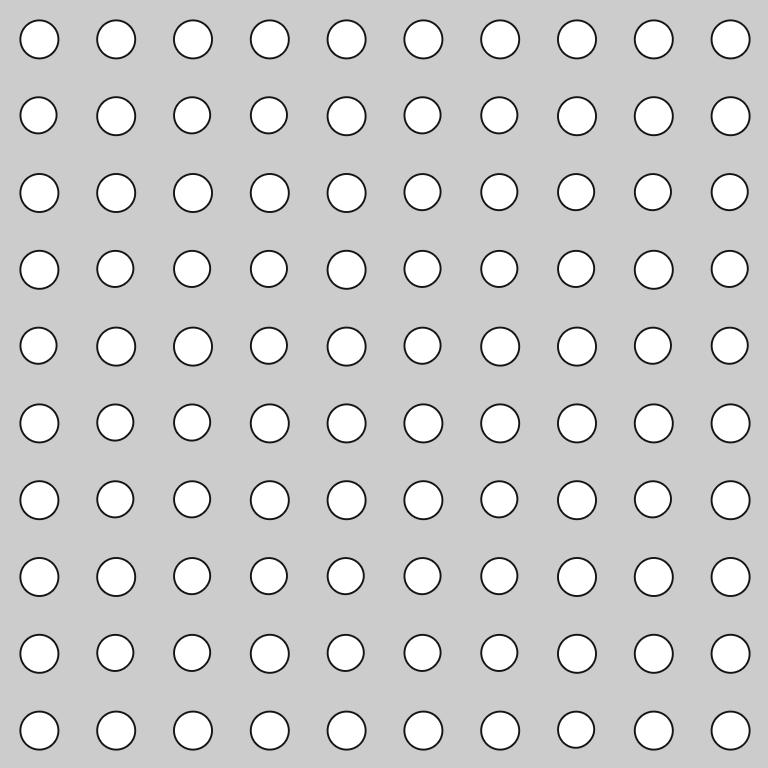
Reproduce this pattern procedurally as a WebGL 2 fragment shader.

```glsl
#version 300 es
precision highp float;
// Ten by ten grid of white discs with thin dark outlines on flat grey.
// Each cell draws one disc by a distance function; a hash picks a full disc
// or a slightly smaller one, nudged and flattened at its lower right.

uniform vec2 u_resolution;
out vec4 outColor;

const float REPEATS = 10.0;            // discs across and down
const float SMALL_RADIUS = 0.248;      // outer radii, in cells
const float LARGE_RADIUS = 0.260;
const float LINE_WIDTH = 0.025;        // outline, in cells
const float LARGE_SHARE = 0.54;        // fraction of full-size discs
const float FLATTENING = 0.007;        // lower right dent of small discs
const vec2 SMALL_CENTER = vec2(0.502, 0.498);
const vec2 LARGE_CENTER = vec2(0.513, 0.487);
const vec2 LOWER_RIGHT = vec2(0.7071, -0.7071);

const vec3 GROUND_COLOR = vec3(0.80);
const vec3 LINE_COLOR = vec3(0.08);
const vec3 DISC_COLOR = vec3(1.0);

float hash(vec2 p) {
    return fract(sin(dot(p, vec2(127.1, 311.7))) * 43758.5453);
}

// Signed distance to the outer edge of the disc in the given cell
float discDistance(vec2 local, vec2 cell) {
    float isLarge = step(hash(cell), LARGE_SHARE);
    vec2 offset = local - mix(SMALL_CENTER, LARGE_CENTER, isLarge);
    float dist = length(offset);

    float facing = max(dot(offset, LOWER_RIGHT) / max(dist, 1e-4), 0.0);
    float dent = (1.0 - isLarge) * FLATTENING * pow(facing, 6.0);
    return dist - mix(SMALL_RADIUS, LARGE_RADIUS, isLarge) + dent;
}

// Antialiased coverage of the inside of a shape
float coverage(float dist, float pixel) {
    return clamp(0.5 - dist / pixel, 0.0, 1.0);
}

void main() {
    vec2 grid = gl_FragCoord.xy / u_resolution * REPEATS;
    vec2 cell = mod(floor(grid), REPEATS);
    float pixel = REPEATS / min(u_resolution.x, u_resolution.y);

    float dist = discDistance(fract(grid), cell);

    // Dark disc first, then the white interior inside its outline
    vec3 color = mix(GROUND_COLOR, LINE_COLOR, coverage(dist, pixel));
    color = mix(color, DISC_COLOR, coverage(dist + LINE_WIDTH, pixel));
    outColor = vec4(color, 1.0);
}
```
